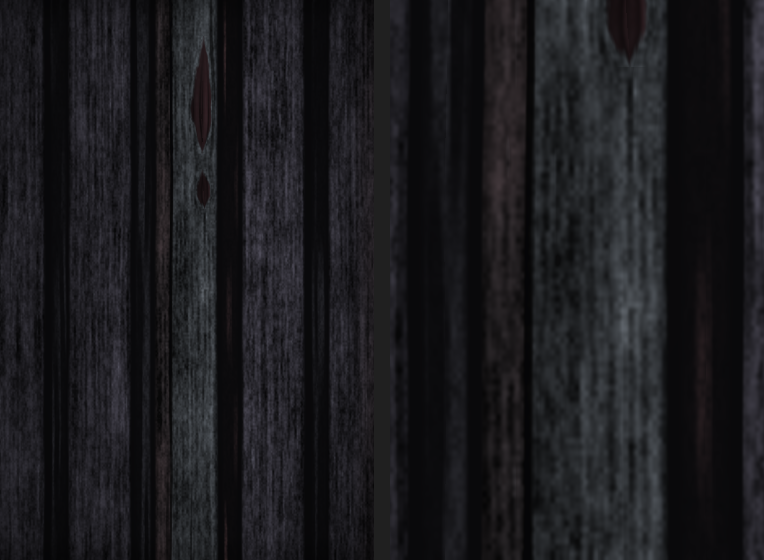
Left, the full canvas; right, a detail of the centre.
Give the GLSL for this texture, as a Shadertoy shader.

```glsl
// Dark weathered upright boards with black gaps, fine grain and a red split knot.

float hash(vec2 p) {
    vec3 q = fract(vec3(p.xyx) * 0.1031);
    q += dot(q, q.yzx + 33.33);
    return fract((q.x + q.y) * q.z);
}

float noise(vec2 p) {
    vec2 i = floor(p), f = fract(p);
    f = f * f * (3.0 - 2.0 * f);
    return mix(mix(hash(i), hash(i + vec2(1, 0)), f.x),
               mix(hash(i + vec2(0, 1)), hash(i + vec2(1, 1)), f.x), f.y);
}

float fbm(vec2 p) {
    float sum = 0.0, amp = 0.5;
    for (int i = 0; i < 4; i++) {
        sum += amp * noise(p);
        p = p * 2.03 + 17.7;
        amp *= 0.5;
    }
    return sum / 0.9375;
}

// Half width of a spindle that is pointed at both ends
float spindle(float t, float top, float bottom, float width) {
    float s = clamp((t - top) / (bottom - top), 0.0, 1.0);
    return width * smoothstep(0.0, 0.6, s) * (1.0 - smoothstep(0.65, 1.0, s));
}

float line(float d, float width) {
    return 1.0 - smoothstep(0.3 * width, width, abs(d));
}

void mainImage(out vec4 fragColor, in vec2 fragCoord) {
    vec2 uv = fragCoord / iResolution.xy;
    vec2 p = fragCoord / iResolution.x;
    float t = 1.0 - uv.y;
    float aa = 1.0 / iResolution.x;

    // Board layout: five boards and four gaps, with slightly uneven edges
    float pitch = 0.232;
    float wavy = p.x + 0.004 * (noise(vec2(p.x * 9.0, p.y * 5.0)) - 0.5);
    float cell = (wavy - 0.035) / pitch + 0.5;
    float id = floor(cell);
    float x = (fract(cell) - 0.5) * pitch;
    float gapId = floor(cell + 0.5);
    float g = (fract(cell + 0.5) - 0.5) * pitch;
    float edge = 0.084 - abs(x);
    float board = smoothstep(-aa, 0.002 + aa, edge);
    float middle = 1.0 - step(0.5, abs(id - 2.0));

    // Knot outlines bend the grain of the middle board
    float axis = p.x - 0.542 + 0.012 * (noise(vec2(t * 24.0, 3.0)) - 0.5);
    float halfWidth = max(spindle(t, 0.04, 0.29, 0.027), spindle(t, 0.29, 0.38, 0.017));
    float ragged = 0.012 * (fbm(vec2(p.x * 90.0, p.y * 25.0)) - 0.5);
    float knotDist = abs(axis) - halfWidth + ragged;
    float knot = middle * step(0.002, halfWidth) * (1.0 - smoothstep(-0.004, 0.002, knotDist));
    float bend = middle * sign(axis) * halfWidth * exp(-abs(axis) * 30.0);

    // Grain layers: long fibres, short specks, broad blotches
    float gx = p.x - 0.6 * bend + 0.008 * fbm(vec2(p.x * 8.0, p.y * 3.0)) + id * 3.0;
    float fibre = 0.6 * noise(vec2(gx * 170.0, p.y * 5.0)) + 0.4 * noise(vec2(gx * 70.0, p.y * 2.0 + 9.0));
    float speck = 0.6 * noise(vec2(gx * 190.0, p.y * 60.0)) + 0.4 * noise(vec2(p.x * 230.0, p.y * 190.0));
    float blotch = fbm(vec2(p.x * 16.0 + id * 7.0, p.y * 8.0));
    float grain = 1.0 + 1.15 * (fibre - 0.5) + 0.95 * (speck - 0.5) + 0.9 * (blotch - 0.5);

    // Board tone, brightest right of the centre
    float tone = 0.128 + 0.042 * exp(-14.0 * (p.x - 0.62) * (p.x - 0.62)) + 0.012 * (hash(vec2(id, 4.0)) - 0.5);
    vec3 tint = mix(vec3(0.98, 0.95, 1.11), vec3(0.95, 1.01, 1.08), middle);
    float stain = middle * (1.0 - smoothstep(-0.046, -0.036, x));
    stain = max(stain, 0.6 * smoothstep(0.93, 1.0, p.x));
    tint = mix(tint, vec3(1.08, 0.87, 0.92), stain * (0.4 + 0.6 * blotch));
    vec3 wood = tone * max(grain, 0.25) * tint;
    wood *= 1.0 - 0.2 * stain;

    // Worn cracks, scratches and edges
    float crackNoise = noise(vec2(gx * 95.0, p.y * 1.6 + 30.0));
    wood *= 1.0 - 0.5 * smoothstep(0.74, 0.92, crackNoise) * (0.4 + 0.6 * middle);
    wood *= 1.0 - 0.65 * middle * line(x + 0.041 + 0.004 * (noise(vec2(p.y * 4.0, 1.0)) - 0.5), 0.005);
    float scratch = smoothstep(0.8, 0.95, noise(vec2(gx * 140.0 + 40.0, p.y * 14.0)));
    wood += 0.055 * scratch * speck * vec3(0.9, 0.97, 1.05);
    wood += 0.025 * line(edge - 0.005, 0.004) * step(0.0, x) * fibre * vec3(0.8, 0.85, 1.3);
    wood *= 0.6 + 0.4 * smoothstep(0.0, 0.012, edge);

    // Red split knot with a pale ragged rim, and a pale worn patch below
    float rim = middle * step(0.002, halfWidth) * line(knotDist - 0.005, 0.007);
    wood += 0.06 * rim * speck * vec3(0.9, 1.0, 1.08);
    vec3 heart = vec3(0.125, 0.075, 0.085) * (0.35 + 1.1 * fibre);
    wood = mix(wood, heart * (0.75 + 0.5 * smoothstep(-0.01, 0.03, axis)), knot * 0.9);
    vec2 patchPos = (vec2(p.x - 0.55, t - 0.525) + 0.012 * (blotch - 0.5)) / vec2(0.016, 0.022);
    wood += 0.075 * (1.0 - smoothstep(0.5, 1.2, length(patchPos))) * (0.5 + speck) * vec3(0.95, 1.0, 1.05);

    // Recessed strips inside the gaps, the third one reddish and streaked
    float red = 1.0 - step(0.5, abs(gapId - 3.0));
    float shift = 0.016 * (hash(vec2(gapId, 8.0)) - 0.5) * (1.0 - red);
    float strip = 1.0 - smoothstep(0.014, 0.024, abs(g - shift));
    float sx = p.x + 0.012 * fbm(vec2(p.x * 5.0, p.y * 2.5));
    float streak = noise(vec2(sx * 115.0, p.y * 3.0 + gapId * 5.0));
    float fleck = smoothstep(0.45, 0.95, streak) * (0.4 + speck);
    vec3 gapTint = mix(vec3(0.95, 0.97, 1.08), vec3(1.25, 0.85, 0.87), red);
    vec3 gap = vec3(0.034, 0.033, 0.040);
    gap += strip * gapTint * (0.014 * speck + (0.075 + 0.05 * red) * fleck);

    // Join the layers and darken the borders
    vec3 color = mix(gap, wood, board);
    vec2 c = uv - vec2(0.53, 0.51);
    color *= 1.1 - 0.75 * dot(c, c);
    color *= 0.75 + 0.25 * smoothstep(0.0, 0.05, min(uv.y, t));
    fragColor = vec4(max(color, vec3(0.02, 0.02, 0.027)), 1.0);
}
```
